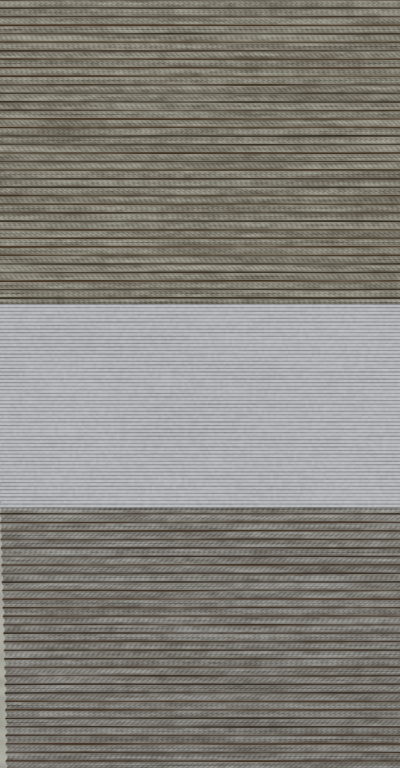
A Shadertoy shader for this texture:

```glsl
// Zebra blind cloth: two woven bands of ribbed yarn around a pale sheer band.
// Ribs and sheer threads come from repeated distance stripes; stretched value
// noise gives the yarn streaks. Lengths are in units of the canvas height.

const float SHEER_TOP = 0.604;
const float SHEER_BOTTOM = 0.339;
const float RIB_PITCH = 0.0111;       // about 35 ribs above, 30 below
const float RIB_LINE = 0.09;          // half width, in rib pitches
const float HEM = 0.008;              // plain strip beside the sheer
const float SHEER_THREADS = 57.0;
const float THREAD_LINE = 0.18;       // half width, in thread pitches
const float STITCHES = 150.0;         // slanted stitches per unit length

const vec3 YARN_DARK = vec3(0.345, 0.322, 0.285);
const vec3 YARN_LIGHT = vec3(0.665, 0.665, 0.645);
const vec3 GROOVE_BROWN = vec3(0.28, 0.20, 0.13);
const vec3 GROOVE_BLACK = vec3(0.20, 0.18, 0.15);
const vec3 SHEER_PALE = vec3(0.722, 0.731, 0.741);
const vec3 SHEER_LINE = vec3(0.53, 0.54, 0.545);
const vec3 WALL = vec3(0.67, 0.67, 0.63);

float hash(vec2 p) {
    vec3 q = fract(p.xyx * vec3(0.1031, 0.1030, 0.0973));
    q += dot(q, q.yzx + 33.33);
    return fract((q.x + q.y) * q.z);
}

float noise(vec2 p) {
    vec2 i = floor(p), f = fract(p);
    f = f * f * (3.0 - 2.0 * f);
    return mix(mix(hash(i), hash(i + vec2(1, 0)), f.x),
               mix(hash(i + vec2(0, 1)), hash(i + vec2(1, 1)), f.x), f.y);
}

// Coverage of a stripe centred on each whole number of t
float stripe(float t, float halfWidth, float soft) {
    float d = abs(fract(t + 0.5) - 0.5);
    return 1.0 - smoothstep(halfWidth - soft, halfWidth + soft, d);
}

vec3 wovenBand(vec2 p, float edgeDistance, float seed, float px) {
    float wobble = 0.0007 * (noise(vec2(p.x * 9.0, p.y * 60.0 + seed)) - 0.5);
    float t = (edgeDistance - HEM + wobble) / RIB_PITCH;
    float soft = 0.5 * px / RIB_PITCH;
    float row = floor(t + 0.5);
    float rowTone = hash(vec2(row, seed));

    // Long streaks, finer fibres and slanted stitches
    float streak = noise(vec2(p.x * 12.0 + seed, t * 3.5 + 150.0));
    float fibre = noise(vec2(p.x * 90.0, t * 4.0 + 190.0 + seed));
    float slant = sin(6.2832 * (p.x * STITCHES + t * 1.5 + rowTone));
    float rounded = 0.5 - 0.5 * cos(6.2832 * t);
    float tone = 0.03 + 0.42 * streak + 0.30 * fibre + 0.20 * rounded;
    tone += 0.15 * slant * rounded + 0.08 * (rowTone - 0.5);
    vec3 col = mix(YARN_DARK, YARN_LIGHT, tone);

    // Faint seam between the two yarns of a rib
    float seam = stripe(t + 0.5, 0.05, soft);
    col *= 1.0 - 0.25 * seam * noise(vec2(p.x * 6.0, floor(t) + seed));

    // Dark groove, worn to different depths along each row
    float depth = 0.48 + 0.55 * noise(vec2(p.x * 9.0, row * 3.0 + seed));
    float groove = stripe(t, RIB_LINE, soft) * step(-0.5, t);
    vec3 grooveColor = mix(GROOVE_BROWN, GROOVE_BLACK,
                           hash(vec2(row + 17.0, seed)));
    col = mix(col, grooveColor, groove * min(depth, 1.0));

    // Shadow where the band folds into the sheer
    return col * (1.0 - 0.2 * (1.0 - smoothstep(0.0, 0.003, edgeDistance)));
}

vec3 sheerBand(vec2 p, float px) {
    float pitch = (SHEER_TOP - SHEER_BOTTOM) / SHEER_THREADS;
    float t = (p.y - SHEER_BOTTOM) / pitch;
    float strength = 0.5 + 0.4 * noise(vec2(p.x * 14.0, floor(t + 0.5) * 3.0));
    float thread = stripe(t, THREAD_LINE, 0.5 * px / pitch);
    vec3 col = mix(SHEER_PALE, SHEER_LINE, thread * strength);
    float grain = noise(p * vec2(260.0, 300.0)) - 0.5;
    float cloud = noise(p * vec2(9.0, 14.0)) - 0.5;
    return col + 0.04 * grain + 0.012 * cloud;
}

void mainImage(out vec4 fragColor, in vec2 fragCoord) {
    vec2 p = fragCoord / iResolution.y;
    float px = 1.0 / iResolution.y;

    // Stack the three bands with smooth joins
    vec3 upper = wovenBand(p, p.y - SHEER_TOP, 11.0, px);
    upper *= vec3(1.0, 0.99, 0.95);
    vec3 lower = wovenBand(p, SHEER_BOTTOM - p.y, 47.0, px);
    lower *= mix(0.95, 1.0, p.y / SHEER_BOTTOM) * vec3(0.99, 0.99, 1.0);
    float inUpper = smoothstep(-px, px, p.y - SHEER_TOP);
    float inLower = smoothstep(-px, px, SHEER_BOTTOM - p.y);
    vec3 col = mix(sheerBand(p, px), upper, inUpper);
    col = mix(col, lower, inLower);

    // Scalloped left edge, drawing inwards towards the foot
    float edge = mix(0.0085, -0.002, smoothstep(0.0, 0.5, p.y));
    edge += 0.0012 * sin(6.2832 * p.y / RIB_PITCH) * (1.0 - inUpper);
    float cloth = smoothstep(-px, px, p.x - edge);
    vec3 wall = WALL * (0.92 + 0.12 * noise(p * vec2(60.0, 90.0)));
    col = mix(wall, col, cloth);

    fragColor = vec4(clamp(col, 0.0, 1.0), 1.0);
}
```
